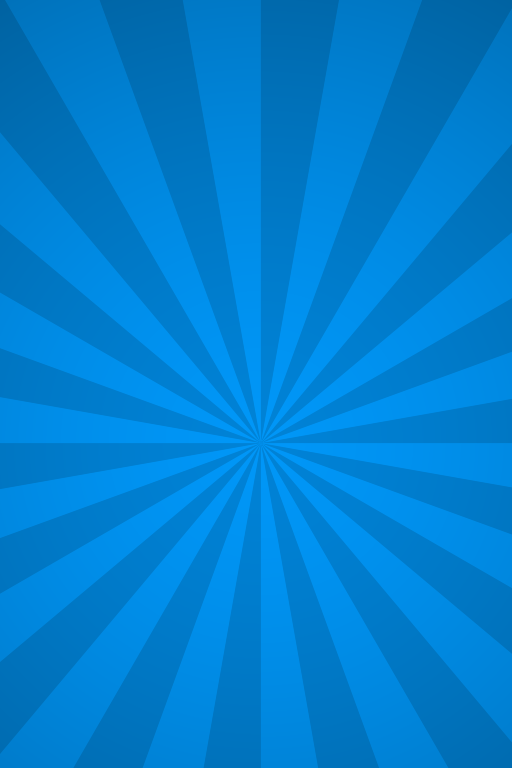
A Shadertoy shader for this background:

```glsl
// Blue sunburst: 36 alternating rays fanning from a low centre, darkening outward.

// Ray shade: 1 inside a dark ray, 0 inside a light one
float darkRay(vec2 p, float pixel) {
    float edgeDistance = sin(18.0 * atan(p.y, p.x)) * length(p) / 18.0;
    return smoothstep(-0.6 * pixel, 0.6 * pixel, edgeDistance);
}

void mainImage(out vec4 fragColor, in vec2 fragCoord) {
    // Position relative to the burst centre, in canvas heights
    vec2 p = (fragCoord - vec2(0.5095, 0.423) * iResolution.xy) / iResolution.y;

    // Radial falloff from the bright middle to the corners
    float falloff = pow(length(p) / 0.67, 1.5);
    vec3 lightBlue = mix(vec3(0.0, 0.59, 0.97), vec3(0.0, 0.445, 0.73), falloff);

    // Darker alternate rays
    vec3 color = lightBlue * mix(1.0, 0.865, darkRay(p, 1.0 / iResolution.y));

    fragColor = vec4(color, 1.0);
}
```
